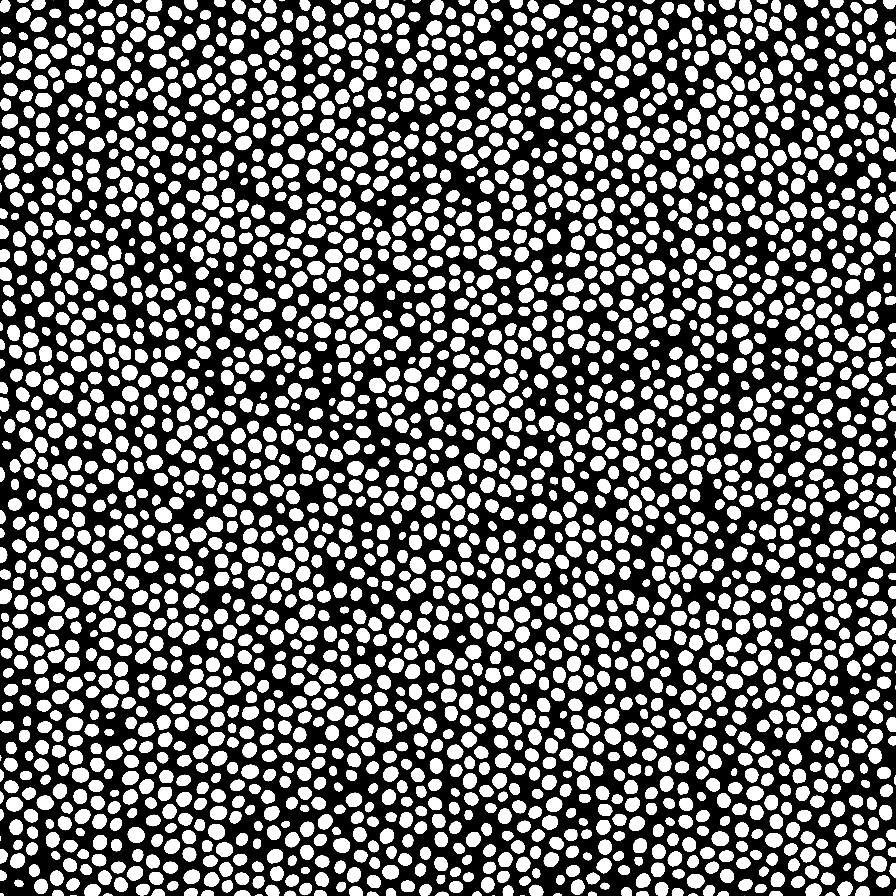
Reproduce this pattern procedurally as a WebGL 1 fragment shader.

```glsl
precision highp float;
uniform vec2 u_resolution;

#define CELLS_ACROSS 47.5
#define ROW_HEIGHT 0.9
#define GRID_ANGLE 0.42
#define JITTER 0.46
#define RADIUS_MIN 0.17
#define RADIUS_MAX 0.41
#define MIN_GAP 0.20
#define PUSH 0.45
#define CROWD_SHRINK 0.35
#define STRETCH 0.03
#define BACKGROUND vec3(0.0)
#define DOT_COLOR vec3(1.0)

vec3 hash3(vec2 cell) {
  vec3 q = vec3(dot(cell, vec2(127.1, 311.7)),
                dot(cell, vec2(269.5, 183.3)),
                dot(cell, vec2(419.2, 371.9)));
  return fract(sin(q) * 43758.5453);
}

// Odd rows are shifted by half a cell
float rowShift(float row) {
  return 0.5 * mod(row, 2.0);
}

// Jittered dot of a cell: centre in xy, radius in z
vec3 looseDot(vec2 cell) {
  vec3 h = hash3(cell);
  vec2 centre = cell + 0.5 + (h.xy - 0.5) * JITTER;
  centre.x += rowShift(cell.y);
  centre.y *= ROW_HEIGHT;
  // Golden-ratio steps keep large and small dots evenly mixed
  float size = fract(dot(cell, vec2(0.618, 0.755)) + 0.5 * h.z);
  return vec3(centre, mix(RADIUS_MIN, RADIUS_MAX, sqrt(size)));
}

// The same dot, pushed away from neighbours and shrunk where crowded
vec3 spacedDot(vec2 cell) {
  vec3 self = looseDot(cell);
  vec2 push = vec2(0.0);
  float crowd = 0.0;
  for (int y = -1; y <= 1; y++) {
    for (int x = -1; x <= 1; x++) {
      if (x == 0 && y == 0) continue;
      vec3 other = looseDot(cell + vec2(float(x), float(y)));
      vec2 away = self.xy - other.xy;
      float dist = max(length(away), 0.001);
      float overlap = max(self.z + other.z + MIN_GAP - dist, 0.0);
      push += away / dist * overlap * PUSH;
      crowd += overlap;
    }
  }
  push *= min(1.0, 0.26 / max(length(push), 0.001));
  float scale = clamp(1.09 - CROWD_SHRINK * crowd, 0.7, 1.09);
  return vec3(self.xy + push, self.z * scale);
}

// Signed distance to the dots, trimmed where two come too close
float dotField(vec2 p) {
  float nearest = 9.0;
  float second = 9.0;
  float row = floor(p.y / ROW_HEIGHT);
  for (int y = -1; y <= 1; y++) {
    float r = row + float(y);
    float column = floor(p.x - rowShift(r));
    for (int x = -1; x <= 1; x++) {
      vec3 grain = spacedDot(vec2(column + float(x), r));
      vec2 q = p - grain.xy;
      // Each dot is slightly oval in its own direction
      float oval = STRETCH * sin(2.0 * atan(q.y, q.x + 0.0001) + 90.0 * grain.z);
      float d = length(q) - grain.z - oval;
      second = min(second, max(nearest, d));
      nearest = min(nearest, d);
    }
  }
  return max(nearest, 0.5 * (nearest - second + MIN_GAP));
}

void main() {
  float side = min(u_resolution.x, u_resolution.y);
  vec2 p = gl_FragCoord.xy / side * CELLS_ACROSS;

  // Turn and gently bend the rows so that no axis stands out
  float c = cos(GRID_ANGLE);
  float s = sin(GRID_ANGLE);
  p = mat2(c, s, -s, c) * p;
  p += 0.3 * sin(p.yx * 0.21 + vec2(0.7, 2.1));

  // Crisp edge, a small part of a pixel wide
  float edge = 0.12 * CELLS_ACROSS / side;
  float coverage = 1.0 - smoothstep(-edge, edge, dotField(p));
  gl_FragColor = vec4(mix(BACKGROUND, DOT_COLOR, coverage), 1.0);
}
```
